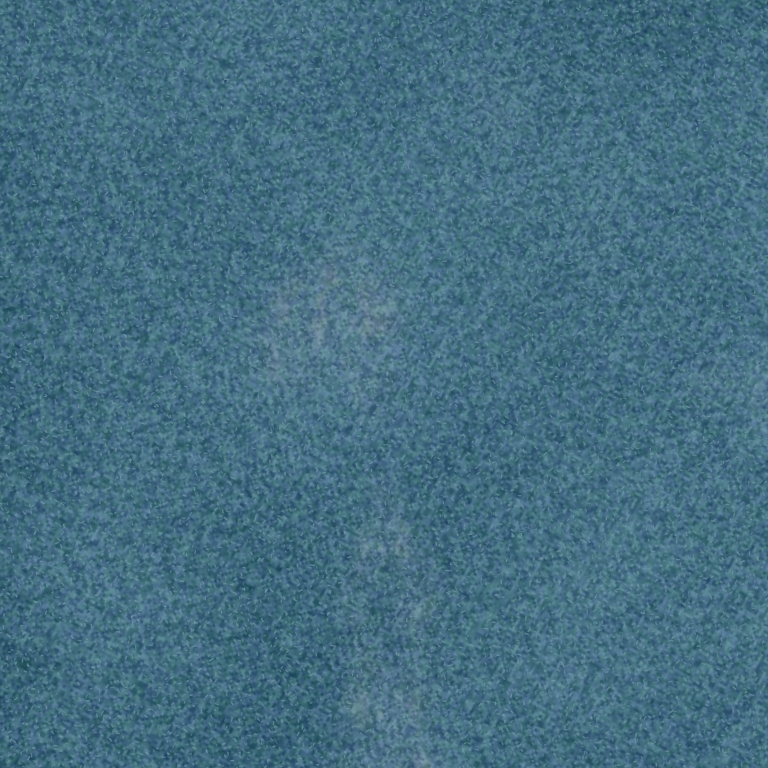
Give the GLSL for this texture, as a WebGL 2 fragment shader.

```glsl
#version 300 es
precision highp float;

uniform vec2 u_resolution;
out vec4 fragColor;

// Colours
const vec3 BASE_BLUE = vec3(0.252, 0.419, 0.497);
const vec3 PALE_HAZE = vec3(0.375, 0.500, 0.580);
const vec3 CHALK_GREY = vec3(0.500, 0.570, 0.610);
const vec3 SPECK_TEAL = vec3(0.420, 0.620, 0.660);
const vec3 SPECK_GREY = vec3(0.490, 0.590, 0.650);
const vec3 GREEN_SHIFT = vec3(0.000, 0.022, -0.022);

// Feature sizes, in cells per canvas
const float FINE_GRAIN = 270.0;
const float COARSE_GRAIN = 135.0;
const float SPECK_CELLS = 112.0;
const vec2 CLOUD_CELLS = vec2(5.0, 3.6);
const vec2 FLAKE_CELLS = vec2(42.0, 26.0);

// Strengths
const float FINE_CONTRAST = 0.180;
const float COARSE_CONTRAST = 0.090;
const float CLOUD_CONTRAST = 0.110;
const float SPECK_DENSITY = 0.5;
const float SPECK_OPACITY = 0.75;
const float HAZE_OPACITY = 0.45;
const float FLAKE_OPACITY = 0.42;
const int SPECK_LAYERS = 2;
const int OCTAVES = 4;

float hash(vec2 p) {
    return fract(sin(dot(p, vec2(127.1, 311.7))) * 43758.5453);
}

mat2 rotation(float angle) {
    float c = cos(angle), s = sin(angle);
    return mat2(c, s, -s, c);
}

float valueNoise(vec2 p) {
    vec2 cell = floor(p);
    vec2 f = fract(p);
    f = f * f * (3.0 - 2.0 * f);
    float bottom = mix(hash(cell), hash(cell + vec2(1.0, 0.0)), f.x);
    float top = mix(hash(cell + vec2(0.0, 1.0)), hash(cell + 1.0), f.x);
    return mix(bottom, top, f.y);
}

float fbm(vec2 p) {
    float sum = 0.0, total = 0.0, weight = 0.5;
    for (int i = 0; i < OCTAVES; i++) {
        sum += weight * valueNoise(p);
        total += weight;
        weight *= 0.5;
        p = rotation(0.6) * p * 2.03 + 17.3;
    }
    return sum / total;
}

float segmentDistance(vec2 p, vec2 halfSegment) {
    float t = dot(p, halfSegment) / dot(halfSegment, halfSegment);
    return length(p - halfSegment * clamp(t, -1.0, 1.0));
}

// Short dash inside its cell: x is coverage, y is a random tint
vec2 speck(vec2 p, float edge) {
    vec2 cell = floor(p);
    float pick = hash(cell + 3.7);
    vec2 jitter = (vec2(hash(cell + 11.1), hash(cell + 23.9)) - 0.5) * 0.4;
    float angle = (hash(cell + 31.3) - 0.5) * 2.6;
    float halfLength = mix(0.06, 0.24, hash(cell + 47.5));
    float d = segmentDistance(fract(p) - 0.5 - jitter, halfLength * vec2(cos(angle), sin(angle)));
    float coverage = 1.0 - smoothstep(0.10 - edge, 0.10 + edge, d);
    float strength = mix(0.3, 1.0, hash(cell + 59.2));
    return vec2(coverage * strength * step(pick, SPECK_DENSITY), hash(cell + 71.8));
}

void main() {
    float side = min(u_resolution.x, u_resolution.y);
    vec2 uv = gl_FragCoord.xy / side;

    // Broad clouds and pale worn areas
    float cloud = fbm(uv * CLOUD_CELLS + 4.2);
    float worn = fbm(rotation(0.2) * uv * CLOUD_CELLS + 37.6);
    vec3 color = BASE_BLUE + CLOUD_CONTRAST * (cloud - 0.5);
    color = mix(color, PALE_HAZE, HAZE_OPACITY * smoothstep(0.52, 0.80, worn));

    // Ragged chalky flakes within the worn areas
    float ragged = fbm(rotation(-0.15) * uv * FLAKE_CELLS + 8.1);
    float flakes = smoothstep(0.46, 0.66, ragged) * smoothstep(0.62, 0.76, worn);
    color = mix(color, CHALK_GREY, FLAKE_OPACITY * flakes);

    // Dense grain with a slight drift between blue and green
    float fine = valueNoise(rotation(0.5) * uv * FINE_GRAIN) - 0.5;
    float coarse = valueNoise(rotation(-0.4) * uv * COARSE_GRAIN + 53.0) - 0.5;
    float drift = valueNoise(rotation(0.9) * uv * COARSE_GRAIN + 91.0) - 0.5;
    color += FINE_CONTRAST * fine + COARSE_CONTRAST * coarse + 2.0 * GREEN_SHIFT * drift;

    // Scattered bright specks
    float edge = max(0.06, 0.7 * SPECK_CELLS / side);
    for (int i = 0; i < SPECK_LAYERS; i++) {
        float layer = float(i);
        vec2 mark = speck(rotation(0.35 + layer) * uv * SPECK_CELLS + 29.0 * layer, edge);
        color = mix(color, mix(SPECK_TEAL, SPECK_GREY, mark.y), SPECK_OPACITY * mark.x);
    }

    fragColor = vec4(clamp(color, 0.0, 1.0), 1.0);
}
```
